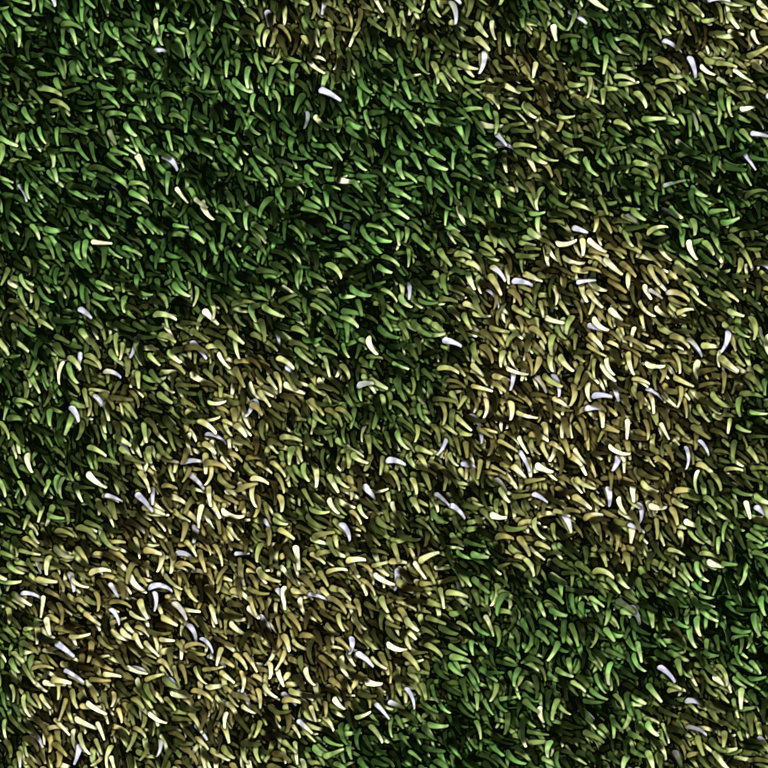
A Shadertoy shader for this texture:

```glsl
// Patchy lawn seen from above: short green and straw blades over dark soil.
#define LAYERS 8
#define CELLS 44.0
#define BLADE_HALF_WIDTH 0.0030
#define BLADE_HALF_LENGTH 0.0135
#define EDGE_SOFTNESS 0.0016
#define MAIN_ANGLE -0.95
#define ANGLE_SPREAD 1.25
#define PATCH_SCALE 3.6
#define SHADOW 0.52
#define CONTRAST 1.34
#define BLACK_POINT 0.075

const vec3 GREEN = vec3(0.73, 1.00, 0.56);
const vec3 STRAW = vec3(1.05, 0.98, 0.62);
const vec3 CREAM = vec3(1.00, 1.00, 0.80);
const vec3 LAVENDER = vec3(0.74, 0.74, 0.80);

// Four random values from a 3D cell, without sine
vec4 hash4(vec3 cell) {
    vec4 p = fract(cell.xyzx * vec4(0.1031, 0.1030, 0.0973, 0.1099));
    p += dot(p, p.wzxy + 33.33);
    return fract((p.xxyz + p.yzzw) * p.zywx);
}

float valueNoise(vec2 p, float seed) {
    vec2 i = floor(p), f = fract(p);
    f = f * f * (3.0 - 2.0 * f);
    float a = hash4(vec3(i, seed)).x;
    float b = hash4(vec3(i + vec2(1, 0), seed)).x;
    float c = hash4(vec3(i + vec2(0, 1), seed)).x;
    float d = hash4(vec3(i + vec2(1, 1), seed)).x;
    return mix(mix(a, b, f.x), mix(c, d, f.x), f.y);
}

float fbm(vec2 p, float seed) {
    float sum = 0.0, amplitude = 0.5;
    for (int i = 0; i < 4; i++) {
        sum += amplitude * valueNoise(p, seed + float(i));
        p = mat2(0.8, 0.6, -0.6, 0.8) * p * 2.05;
        amplitude *= 0.5;
    }
    return sum / 0.9375;
}

// Tinted grass: dryness picks the hue, bright tones fade to cream
vec3 grassColor(float tone, float dryness) {
    vec3 tint = mix(GREEN, STRAW, clamp(dryness, 0.0, 1.0));
    return tone * mix(tint, CREAM, smoothstep(0.5, 0.95, tone));
}

// Draws one layer of scattered blades and their soft shadows over the colour
vec3 bladeLayer(vec3 color, vec2 uv, float layer, float dryness, float lean) {
    vec2 grid = uv * CELLS + vec2(0.37, 0.71) * layer;
    vec2 home = floor(grid);
    float upper = smoothstep(0.6, 0.8, layer / float(LAYERS));

    for (int y = -1; y <= 1; y++)
    for (int x = -1; x <= 1; x++) {
        vec2 cell = home + vec2(x, y);
        vec4 place = hash4(vec3(cell, layer + 11.0));
        vec4 look = hash4(vec3(cell, layer + 57.0));

        // Blade frame: x across, y along, with a slight bend
        float angle = MAIN_ANGLE + lean + ANGLE_SPREAD * (place.z + place.w - 1.0);
        vec2 along = vec2(cos(angle), sin(angle));
        vec2 d = (grid - cell - place.xy) / CELLS;
        vec2 q = vec2(dot(d, vec2(-along.y, along.x)), dot(d, along));
        float halfLength = BLADE_HALF_LENGTH * mix(0.6, 1.0, look.x);
        q.x += (look.y - 0.5) * 40.0 * q.y * q.y;

        // Tapered segment distance
        float t = clamp(q.y / halfLength, -1.0, 1.0);
        float width = BLADE_HALF_WIDTH * (0.95 - 0.35 * t) * mix(0.75, 1.2, look.w);
        float dist = length(vec2(q.x, q.y - t * halfLength)) - width;
        float cover = smoothstep(EDGE_SOFTNESS, -EDGE_SOFTNESS, dist);
        float shade = 1.0 - smoothstep(0.0, 0.0045, dist);

        // Tone varies by blade and brightens to the tip; a few are bleached
        float tone = mix(0.13, 0.80, pow(look.z, 1.3)) * (1.0 + 0.22 * t);
        tone *= mix(0.84, 1.14, dryness);
        vec3 blade = grassColor(tone, dryness + 0.5 * (look.y - 0.5));
        float chance = 0.035 + 0.13 * dryness * dryness;
        float pale = upper * smoothstep(0.0, 0.03, chance - fract(look.x * 7.31 + look.w));
        blade = mix(blade, mix(CREAM * 0.92, LAVENDER, step(0.55, look.y)), pale);

        color *= 1.0 - SHADOW * shade;
        color = mix(color, blade, cover);
    }
    return color;
}

void mainImage(out vec4 fragColor, in vec2 fragCoord) {
    vec2 uv = fragCoord / iResolution.y;

    // Broad dry and green patches, and a slow drift of direction
    float dryness = smoothstep(0.28, 0.68, fbm(uv * PATCH_SCALE + 2.3, 3.0));
    float lean = 0.8 * (valueNoise(uv * 7.0, 21.0) - 0.5);

    // Soil, then blades from bottom to top
    float grain = valueNoise(uv * 150.0, 31.0);
    vec3 color = grassColor(0.04 + 0.2 * grain, dryness);
    for (int i = 0; i < LAYERS; i++)
        color = bladeLayer(color, uv, float(i), dryness, lean);

    // Fine mottling and final contrast
    color *= 0.78 + 0.5 * grain;
    color = color * CONTRAST - BLACK_POINT;
    fragColor = vec4(clamp(color, vec3(0.02, 0.03, 0.01), vec3(1.0)), 1.0);
}
```
